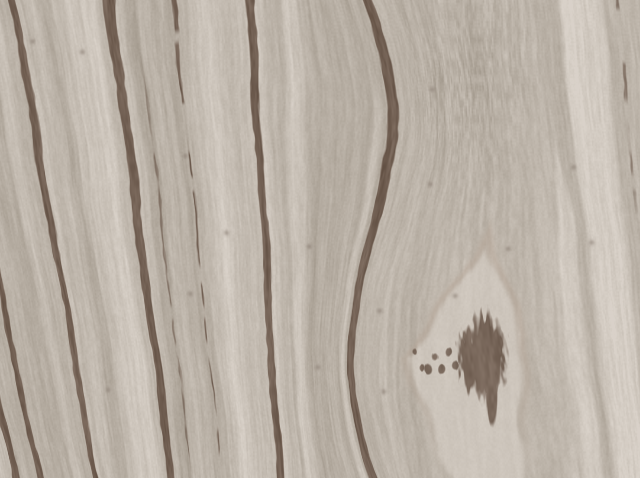
Write a WebGL 1 fragment shader that draws this texture.

```glsl
precision highp float;
// Bleached wood plank: bowed pale grain, dark brown veins and a small knot.
uniform vec2 u_resolution;

float hash(vec2 p) {
  return fract(sin(dot(p, vec2(127.1, 311.7))) * 43758.5);
}

float noise(vec2 p) {
  vec2 i = floor(p), f = fract(p);
  f = f * f * (3.0 - 2.0 * f);
  return mix(mix(hash(i), hash(i + vec2(1, 0)), f.x),
             mix(hash(i + vec2(0, 1)), hash(i + vec2(1, 1)), f.x), f.y);
}

// Sideways drift of the growth line that starts at a on the top edge
float drift(float a, float t) {
  float slope = 0.18 - 0.22 * a + 0.2 * smoothstep(0.85, 1.2, a);
  float bow = 0.048 * exp(-pow((a - 0.8) / 0.15, 2.0));
  return slope * t + bow * sin(6.2832 * t);
}

// Follow the grain back to the top edge
float grainCoord(vec2 p) {
  float a = p.x;
  for (int i = 0; i < 9; i++) a = p.x - drift(a, 1.0 - p.y);
  return a + 0.0025 * sin(p.y * 13.0 + a * 9.0) + 0.0012 * sin(p.y * 31.0 + a * 17.0);
}

// Flat strips of random tone with fairly crisp borders
float strands(float x, float seed) {
  float i = floor(x);
  return mix(hash(vec2(i, seed)), hash(vec2(i + 1.0, seed)), smoothstep(0.55, 0.95, fract(x)));
}

float band(float a, float center, float halfWidth, float soft) {
  return 1.0 - smoothstep(halfWidth - soft, halfWidth + soft, abs(a - center));
}

// Dark vein with ragged edges and slowly changing width
float vein(float a, float y, float center, float halfWidth) {
  float ragged = 0.0035 * (noise(vec2(a * 160.0, y * 45.0)) - 0.5);
  float swell = 0.8 + 0.4 * noise(vec2(center * 37.0, y * 5.0));
  return band(a + ragged, center, halfWidth * swell, 0.0022);
}

void main() {
  vec2 p = gl_FragCoord.xy / u_resolution.y;
  float t = 1.0 - p.y;
  float a = grainCoord(p);
  float fibre = noise(vec2(a * 190.0, p.y * 9.0)) - 0.5;
  float fleck = noise(vec2(a * 300.0, p.y * 60.0)) - 0.5;
  float dust = noise(p * vec2(330.0, 260.0)) - 0.5;

  // Broad and narrow strips of grain
  float wander = a + 0.004 * sin(p.y * 5.0 + a * 30.0);
  float calm = 1.0 - 0.6 * smoothstep(0.82, 0.95, a);
  float tone = 0.4 + calm * (0.42 * (strands(wander * 34.0, 3.0) - 0.5)
             + 0.3 * (strands(wander * 85.0, 8.0) - 0.5))
             + 0.06 * sin(a * 47.0 + 2.0 * p.y);
  tone += 0.4 * band(a, 0.175, 0.035, 0.02);
  tone += 0.22 * band(a, 0.45, 0.04, 0.02);
  tone += 0.35 * band(a, 0.605, 0.014, 0.007);
  tone += 0.38 * band(a, 0.744, 0.009, 0.004) * smoothstep(0.1, 0.4, t);
  tone += 0.45 * band(a, 1.13, 0.016 * smoothstep(0.25, 0.5, t), 0.005) * smoothstep(0.25, 0.35, t);
  tone += 0.48 * band(a, 1.212, 0.046, 0.008);
  tone -= 0.25 * band(a, 0.31, 0.04, 0.015);
  tone -= 0.16 * band(a, 0.68, 0.05, 0.03);

  // Shaded, flecked patch above the knot
  vec2 patchPos = (p - vec2(0.99, 0.83)) / vec2(0.1, 0.2);
  float shade = exp(-dot(patchPos, patchPos));
  tone -= shade * (0.25 - 0.5 * fleck);
  tone += 0.32 * fibre + 0.2 * fleck + 0.16 * dust;

  // Pale kite around the knot, with a warm rim
  float rise = p.y - 0.25;
  float leftSide = p.x - 0.85 - max(rise * 0.68, -rise * 0.36);
  float rightSide = 1.095 - max(p.y - 0.3, 0.0) * 0.38 - p.x;
  float inside = min(leftSide, rightSide) + 0.006 * sin(p.y * 38.0) + 0.006 * fibre;
  float kite = smoothstep(-0.004, 0.014, inside);
  tone = mix(tone, 0.78 + 0.14 * fibre + 0.1 * fleck + 0.12 * dust, kite);
  float rim = exp(-pow((inside + 0.003) / 0.009, 2.0)) * smoothstep(-0.3, 0.1, rise);

  vec3 color = mix(vec3(0.685, 0.65, 0.605), vec3(0.835, 0.805, 0.77), clamp(tone, -0.25, 1.1));
  color = mix(color, vec3(0.70, 0.63, 0.57), 0.4 * rim);

  // Sparse grey specks
  vec2 cell = floor(p * 7.0);
  vec2 speckPos = fract(p * 7.0) - 0.2 - 0.6 * vec2(hash(cell), hash(cell + 9.0));
  float speck = step(0.8, hash(cell + 4.0)) * exp(-dot(speckPos, speckPos) * 600.0);
  color = mix(color, vec3(0.53, 0.48, 0.44), 0.5 * speck);

  // Main veins, then thin broken ones
  float dark = vein(a, p.y, 0.026, 0.008);
  dark = max(dark, vein(a, p.y, 0.229, 0.0105));
  dark = max(dark, vein(a, p.y, 0.521, 0.0082));
  dark = max(dark, vein(a, p.y, 0.771, 0.0105));
  dark = max(dark, vein(a, p.y, -0.125, 0.007));
  dark = max(dark, vein(a, p.y, -0.19, 0.009));
  float broken = smoothstep(0.25, 0.55, noise(vec2(a * 9.0, p.y * 26.0)));
  dark = max(dark, broken * vein(a, p.y, 0.363, 0.002 + 0.003 * smoothstep(0.7, 1.0, p.y)));
  dark = max(dark, 0.75 * broken * vein(a, p.y, 0.283, 0.002) * smoothstep(0.1, 0.25, t));
  dark = max(dark, 0.8 * broken * vein(a, p.y, 1.29, 0.003) * smoothstep(0.5, 0.7, p.y));

  // Knot heart with frayed fibres and a tail
  vec2 k = p - vec2(1.01, 0.255);
  float fray = noise(vec2(p.x * 150.0, p.y * 14.0)) - 0.5;
  float heart = 1.0 - length(k / vec2(0.047, 0.085)) + 0.55 * fray + 0.3 * fleck;
  float tail = 1.0 - length((k - vec2(0.018, -0.085)) / vec2(0.012, 0.06)) + 0.7 * fray;
  dark = max(dark, 0.95 * smoothstep(-0.08, 0.25, max(heart, tail)));

  // Row of pin holes beside the heart
  for (int i = 0; i < 7; i++) {
    float n = float(i);
    vec2 hole = vec2(0.868 + 0.014 * n, 0.248 + 0.045 * (hash(vec2(n, 5.0)) - 0.5));
    float size = 0.004 + 0.004 * hash(vec2(n, 2.0));
    float d = length((p - hole) * vec2(1.0, 0.75)) + 0.003 * fleck;
    dark = max(dark, 0.9 * (1.0 - smoothstep(size - 0.002, size + 0.002, d)));
  }

  vec3 brown = vec3(0.445, 0.375, 0.325) + 0.07 * fibre + 0.06 * fleck;
  gl_FragColor = vec4(mix(color, brown, dark), 1.0);
}
```
